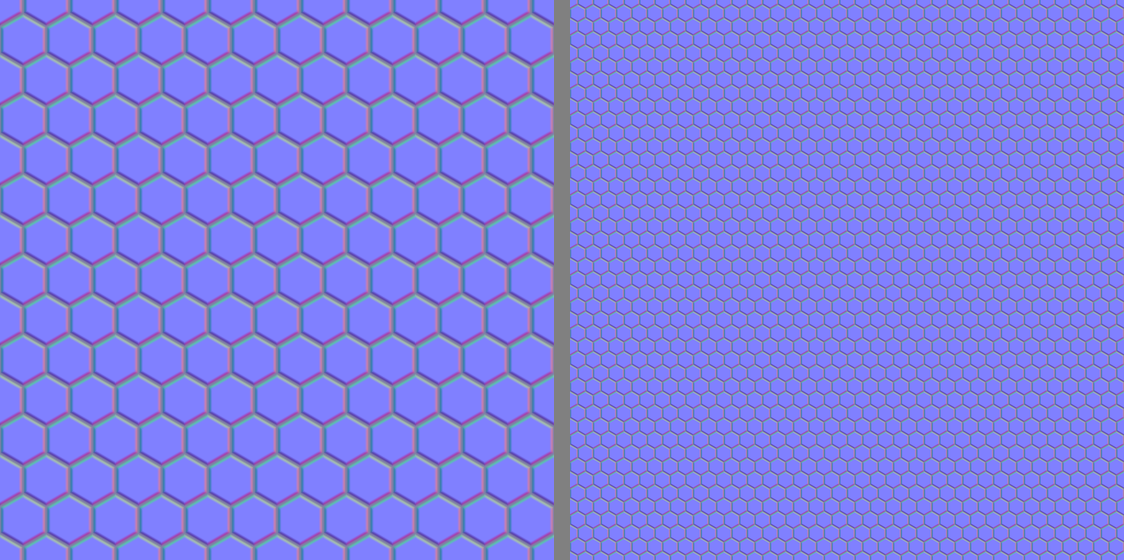
Left, the tile; right, the same tile 3 across and 3 down.
Write a Shadertoy shader that draws this texture map.

```glsl
// Tangent-space normal map of raised hexagonal tiles parted by soft grooves.
// A wrapping two-lattice hex grid gives the distance to each tile side; that
// distance drives the bevel tilt, with side directions blended at corners.

const float SQRT3 = 1.7320508;
const vec2 REPEATS = vec2(12.0, 7.0);   // tiles across, row pairs down
const float GROOVE = 0.105;             // half width, in tile widths
const float TILT = 0.56;                // sideways lean of the bevel
const float DEPTH = 0.70;               // loss of the upward component
const float CORNER = 65.0;              // sharpness of the corner blend

// Offset from the nearest centre of a pointy-top hex grid of unit width
vec2 hexOffset(vec2 p) {
    vec2 cell = vec2(1.0, SQRT3);
    vec2 a = mod(p + 0.5 * cell, cell) - 0.5 * cell;
    vec2 b = mod(p, cell) - 0.5 * cell;
    return dot(a, a) < dot(b, b) ? a : b;
}

// xy: blended outward direction of the closest sides, z: distance to the edge
vec3 hexSide(vec2 offset) {
    vec2 outward = vec2(0.0);
    float total = 0.0;
    float nearest = 0.5;
    for (int i = 0; i < 3; i++) {
        float angle = radians(60.0) * float(i);
        vec2 axis = vec2(cos(angle), sin(angle));
        float along = dot(offset, axis);
        float edge = 0.5 - abs(along);
        float weight = exp(-CORNER * edge);
        outward += weight * sign(along) * axis;
        total += weight;
        nearest = min(nearest, edge);
    }
    return vec3(outward / total, nearest);
}

// Softened groove normal: level at its floor and on the tile face
vec3 grooveNormal(vec3 side, float width) {
    float rise = smoothstep(0.0, 0.46 * width, side.z);
    float fall = 1.0 - smoothstep(0.40 * width, width, side.z);
    float sunk = 1.0 - smoothstep(0.30 * width, width, side.z);
    return vec3(side.xy * TILT * rise * fall, 1.0 - DEPTH * sunk);
}

void mainImage(out vec4 fragColor, in vec2 fragCoord) {
    vec2 uv = fragCoord / iResolution.xy;
    vec2 grid = uv * REPEATS * vec2(1.0, SQRT3);
    vec3 normal = grooveNormal(hexSide(hexOffset(grid)), GROOVE);

    // Pack the signed normal into colour
    fragColor = vec4(0.5 + 0.5 * normal, 1.0);
}
```
